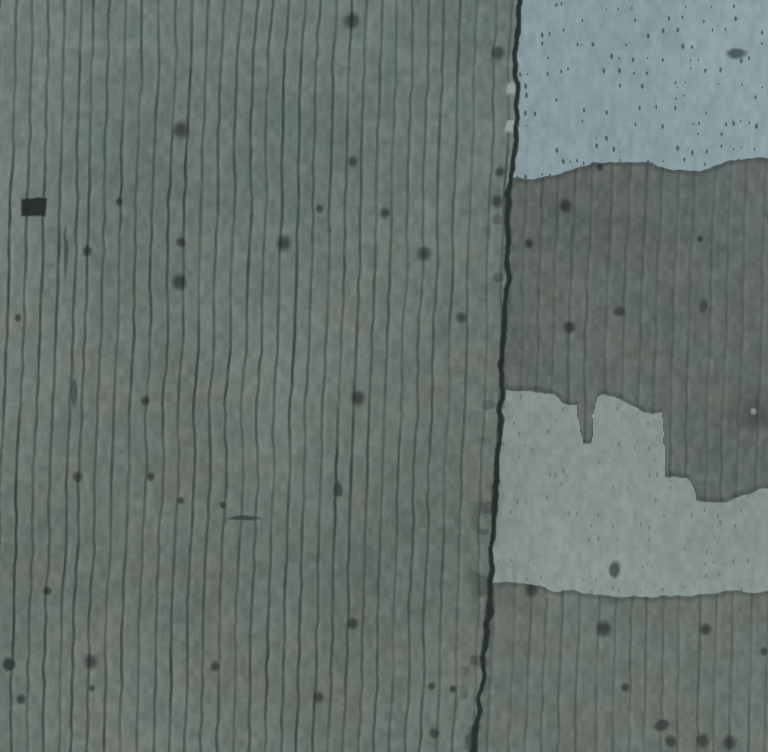
Reproduce this texture procedurally as a Shadertoy shader.

```glsl
float hash(vec2 p) {
    p = fract(p * vec2(0.1031, 0.1137));
    p += dot(p, p.yx + 33.33);
    return fract((p.x + p.y) * p.x * 97.3);
}

float noise(vec2 p) {
    vec2 i = floor(p), f = fract(p);
    f = f * f * (3.0 - 2.0 * f);
    return mix(mix(hash(i), hash(i + vec2(1, 0)), f.x),
               mix(hash(i + vec2(0, 1)), hash(i + vec2(1, 1)), f.x), f.y);
}

float fbm(vec2 p) {
    float sum = 0.0, amp = 0.5;
    for (int i = 0; i < 4; i++) {
        sum += amp * noise(p);
        p = p * 2.03 + 17.1;
        amp *= 0.5;
    }
    return sum;
}

// Combed grooves: x is the dark cut, y the lit ridge beside it
vec2 grooves(vec2 p, float pitch) {
    float wiggle = 0.005 * (noise(vec2(p.x * 9.0, p.y * 11.0)) - 0.5)
                 + 0.0025 * (noise(vec2(p.x * 50.0, p.y * 45.0)) - 0.5);
    float u = (p.x - 0.032 * p.y + wiggle) / pitch;
    float id = floor(u);
    float d = (fract(u) - 0.5 + 0.3 * (hash(vec2(id + 40.0, 3.0)) - 0.5)) * pitch;
    float wear = 0.35 + 0.65 * noise(vec2(id * 7.3 + 90.0, p.y * 8.0));
    wear *= 0.7 + 0.5 * noise(vec2(id * 3.7 + 50.0, p.y * 48.0));
    return vec2(smoothstep(0.0031, 0.0004, abs(d)) * wear,
                smoothstep(0.004, 0.0, abs(d - 0.0048)));
}

// Vertical pits scattered over a jittered grid
float pits(vec2 p, vec2 cells, float density) {
    vec2 g = p * cells, id = floor(g);
    vec2 jitter = vec2(hash(id + 5.0), hash(id + 61.0)) * 0.5 + 0.25;
    float r = 0.12 + 0.2 * hash(id + 23.0);
    return step(hash(id + 101.0), density) * smoothstep(r, r * 0.25, length(fract(g) - jitter));
}

float upperPaint(vec2 p) {
    float edge = mix(0.762, 0.785, smoothstep(0.68, 0.82, p.x))
               - 0.012 * smoothstep(0.85, 0.91, p.x) + 0.016 * smoothstep(0.93, 0.98, p.x);
    return p.y - edge;
}

float lowerPaint(vec2 p) {
    float top = 0.481 - 0.02 * smoothstep(0.72, 0.76, p.x);
    top += 0.014 * smoothstep(0.786, 0.794, p.x) - 0.024 * smoothstep(0.80, 0.87, p.x);
    top -= 0.052 * smoothstep(0.768, 0.774, p.x) * smoothstep(0.796, 0.782, p.x);
    top -= 0.087 * smoothstep(0.879, 0.885, p.x) + 0.032 * smoothstep(0.915, 0.927, p.x);
    top += 0.017 * smoothstep(0.965, 1.01, p.x);
    float bottom = 0.224 - 0.019 * smoothstep(0.67, 0.84, p.x) + 0.008 * smoothstep(0.88, 1.0, p.x);
    return min(top - p.y, p.y - bottom);
}

void mainImage(out vec4 fragColor, in vec2 fragCoord) {
    vec2 p = fragCoord / iResolution.y;
    vec2 rough = vec2(fbm(p * 38.0), fbm(p * 38.0 + 70.0)) - 0.47;
    float cloud = fbm(p * vec2(5.0, 4.0) + 8.0) - 0.47;
    float grain = fbm(p * vec2(130.0, 85.0)) - 0.47;

    // Joint between the two slabs
    float jointX = 0.631 + 0.108 * p.y - 0.052 * p.y * p.y
                 - 0.005 * smoothstep(0.82, 0.72, p.y) * smoothstep(0.2, 0.5, p.y);
    float side = p.x - jointX + 0.009 * rough.x + 0.004 * (noise(vec2(p.y * 70.0, 2.0)) - 0.5);
    float right = smoothstep(-0.001, 0.001, side);

    // Concrete
    vec3 leftTone = mix(vec3(0.415, 0.452, 0.425), vec3(0.425, 0.47, 0.455), smoothstep(0.3, 1.0, p.y));
    vec3 rightTone = mix(vec3(0.40, 0.435, 0.41), vec3(0.375, 0.405, 0.39), smoothstep(0.1, 0.4, p.y));
    vec3 col = mix(leftTone, rightTone, right);
    col += 0.09 * cloud + 0.11 * grain;
    col += vec3(0.035, -0.005, -0.02) * (fbm(p * 21.0 + 31.0) - 0.47);
    vec2 cut = grooves(p, mix(0.0212, 0.0228, right));
    float cutDepth = mix(mix(0.85, 0.6, smoothstep(0.35, 0.64, p.x)), 0.4, right);
    col += 0.016 * cut.y;
    col = mix(col, vec3(0.20, 0.245, 0.235), cut.x * cutDepth);
    col *= 1.0 - 0.4 * pits(p + 0.003 * rough, vec2(22.0, 20.0), 0.12);

    // Worn paint
    float high = upperPaint(p + 0.012 * rough);
    float low = lowerPaint(p + 0.014 * rough);
    float paintDist = min(max(high, low), side - 0.004);
    float paint = smoothstep(-0.0012, 0.0016, paintDist);
    vec3 paintCol = mix(vec3(0.515, 0.565, 0.55), vec3(0.535, 0.61, 0.63), smoothstep(0.5, 0.75, p.y));
    paintCol += 0.07 * cloud + 0.09 * grain - 0.012 * cut.x;
    float speck = pits(p + 0.004 * rough, vec2(105.0, 58.0), 0.22);
    paintCol *= 1.0 - mix(0.16, 0.4, smoothstep(0.6, 0.8, p.y)) * speck;
    col *= 1.0 - 0.16 * right * smoothstep(0.007, 0.0, abs(paintDist + 0.002));
    col = mix(col, paintCol, paint);

    // Paint flakes and chipped rim left of the joint
    float flakes = smoothstep(0.008, 0.003, abs(side + 0.008)) * smoothstep(0.78, 0.81, p.y)
                 * smoothstep(0.93, 0.89, p.y) * smoothstep(0.4, 0.6, noise(vec2(p.y * 60.0, 8.0)));
    col = mix(col, vec3(0.56, 0.62, 0.61), flakes);
    float chips = smoothstep(0.03, 0.0, abs(side + 0.012)) * smoothstep(0.52, 0.7, noise(p * 65.0));
    col *= 1.0 - 0.2 * chips * smoothstep(0.8, 0.7, p.y);

    // Open crack
    float width = 0.0026 + 0.0028 * smoothstep(0.8, 0.72, p.y) * noise(vec2(p.y * 27.0, 4.0));
    float crack = smoothstep(width + 0.0018, width * 0.35, abs(side));
    col = mix(col, vec3(0.13, 0.16, 0.155), 0.88 * crack);

    // Dark stones, dents and stains: centre, then radii
    vec4 marks[11] = vec4[11](
        vec4(0.449, 0.350, 0.008, 0.011), vec4(0.822, 0.586, 0.008, 0.007),
        vec4(0.881, 0.036, 0.011, 0.009), vec4(0.098, 0.478, 0.005, 0.023),
        vec4(0.088, 0.665, 0.003, 0.040), vec4(0.325, 0.312, 0.025, 0.004),
        vec4(0.979, 0.929, 0.014, 0.008), vec4(0.819, 0.243, 0.008, 0.012),
        vec4(0.936, 0.592, 0.006, 0.009), vec4(0.627, 0.014, 0.010, 0.014),
        vec4(0.013, 0.117, 0.009, 0.010));
    for (int i = 0; i < 11; i++) {
        float r = length((p + 0.009 * rough - marks[i].xy) / marks[i].zw);
        float strength = 0.5 + 0.4 * hash(vec2(float(i) + 3.0, 12.0));
        col = mix(col, vec3(0.17, 0.205, 0.20), strength * smoothstep(1.2, 0.5, r));
    }
    vec2 block = abs(p + 0.006 * rough - vec2(0.045, 0.725)) - vec2(0.017, 0.011);
    col = mix(col, vec3(0.15, 0.17, 0.165), 0.92 * smoothstep(0.002, -0.002, max(block.x, block.y)));

    // Damp smudge with a bright fleck
    vec2 smudge = p - vec2(1.0, 0.453);
    col *= 1.0 - 0.2 * smoothstep(0.045, 0.005, length(smudge + 0.03 * rough));
    col += 0.22 * smoothstep(0.006, 0.002, length(smudge - vec2(0.002, 0.0)));

    fragColor = vec4(clamp(col, 0.0, 1.0), 1.0);
}
```
